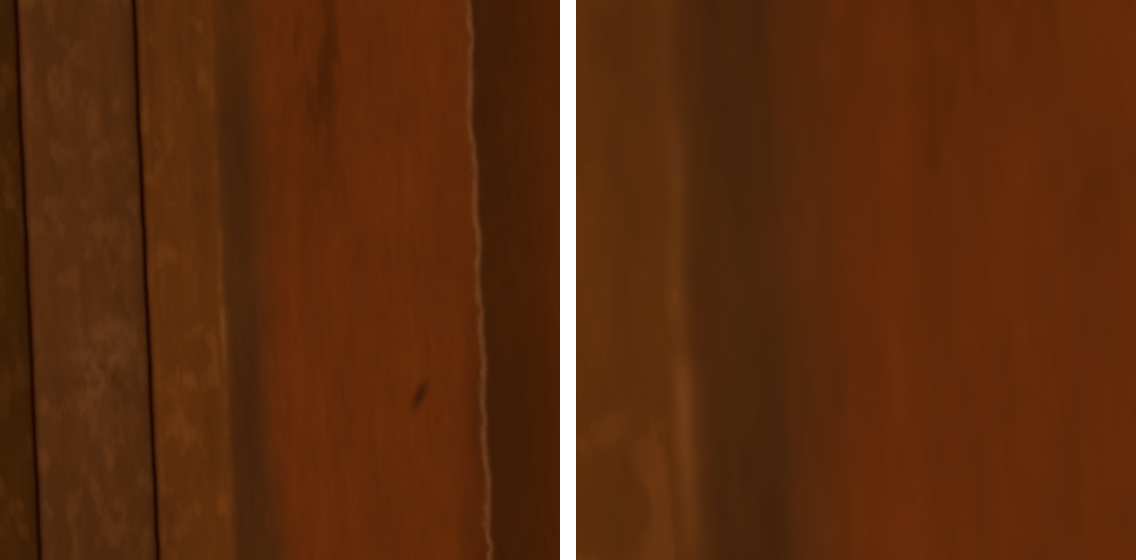
Left, the full canvas; right, a detail of the centre.
A three.js fragment shader for this texture:

```glsl
// Old stained wooden boards, leaning slightly, with dark seams and a pale chipped ridge.
varying vec2 vUv;

#define LEAN 0.045
#define FIRST_SEAM 0.027
#define SEAM_STEP 0.211
#define SEAM_WIDTH 0.0042
#define BEVEL 0.372
#define RIDGE 0.833
#define RIDGE_WIDTH 0.0055
#define GRAIN 0.11
#define BLOTCH 0.16

float hash(vec2 p) {
  return fract(sin(dot(p, vec2(127.1, 311.7))) * 43758.5453);
}

float noise(vec2 p) {
  vec2 i = floor(p);
  vec2 f = fract(p);
  f = f * f * (3.0 - 2.0 * f);
  return mix(mix(hash(i), hash(i + vec2(1.0, 0.0)), f.x),
             mix(hash(i + vec2(0.0, 1.0)), hash(i + vec2(1.0, 1.0)), f.x), f.y);
}

float fbm(vec2 p) {
  float sum = 0.0;
  float amp = 0.5;
  for (int i = 0; i < 4; i++) {
    sum += amp * noise(p);
    p = p * 2.03 + 17.3;
    amp *= 0.5;
  }
  return sum / 0.9375;
}

// Soft line profile around zero
float band(float d, float w) {
  return exp(-d * d / (w * w));
}

// Soft elliptical spot
float spot(vec2 p, vec2 center, vec2 size) {
  vec2 q = (p - center) / size;
  return exp(-dot(q, q));
}

// Smooth step from one board to the next
float pastEdge(float x, float edge, float soft) {
  return smoothstep(edge - soft, edge + soft, x);
}

void main() {
  vec2 p = vUv;
  float x = p.x - LEAN * (1.0 - p.y);
  float wobble = fbm(vec2(3.0, p.y * 14.0)) - 0.5;

  vec3 shadeBrown = vec3(0.245, 0.125, 0.025);
  vec3 dustyBrown = vec3(0.315, 0.165, 0.060);
  vec3 warmBrown = vec3(0.355, 0.175, 0.045);
  vec3 smokeBrown = vec3(0.270, 0.140, 0.050);
  vec3 redBrown = vec3(0.378, 0.160, 0.035);
  vec3 darkBrown = vec3(0.245, 0.112, 0.025);
  vec3 seamColor = vec3(0.130, 0.025, 0.000);
  vec3 paleWood = vec3(0.430, 0.250, 0.130);

  // Boards from left to right
  float bevelX = x - BEVEL - 0.012 * wobble;
  vec3 color = mix(shadeBrown, dustyBrown, pastEdge(x, FIRST_SEAM, 0.003));
  color = mix(color, warmBrown, pastEdge(x, FIRST_SEAM + SEAM_STEP, 0.003));
  vec3 hollow = mix(smokeBrown, warmBrown * 0.9, 0.7 * smoothstep(0.65, 1.0, p.y));
  color = mix(color, hollow, smoothstep(-0.01, 0.022, bevelX));
  float stain = fbm(p * vec2(12.0, 3.0));
  color = mix(color, redBrown, smoothstep(0.045, 0.125, bevelX + 0.04 * (stain - 0.5)));

  // Shade beside the ridge, then the far board warming to the right
  float ridgeX = x - RIDGE - 0.018 * wobble;
  color *= 1.0 - 0.16 * smoothstep(-0.07, 0.0, ridgeX) * smoothstep(0.9, 0.2, p.y);
  vec3 farBoard = mix(darkBrown, vec3(0.290, 0.122, 0.025), smoothstep(0.04, 0.14, ridgeX));
  color = mix(color, farBoard, smoothstep(-0.004, 0.008, ridgeX));

  // Broad blotches, long streaks and fine fibre
  float blotch = fbm(p * vec2(7.0, 4.0) + 5.0) - 0.5;
  float streak = fbm(vec2(x * 38.0, p.y * 3.5)) - 0.5;
  float fibre = fbm(vec2(x * 110.0, p.y * 28.0)) - 0.5;
  color *= 1.0 + BLOTCH * blotch + 1.4 * GRAIN * streak + GRAIN * fibre;

  // Dusty wear on the narrow boards
  float narrow = 1.0 - pastEdge(x, BEVEL, 0.01);
  float dust = smoothstep(0.5, 0.8, fbm(vec2(x * 45.0, p.y * 22.0) + 9.0));
  color += narrow * dust * vec3(0.045, 0.030, 0.018);

  // Dark drips near the top of the wide board
  float drips = smoothstep(0.5, 0.75, fbm(vec2(x * 24.0, p.y * 5.0) + 31.0));
  color *= 1.0 - 0.22 * drips * spot(p, vec2(0.56, 0.88), vec2(0.12, 0.18));

  // Scuffed knot on the narrow board and a nick in the wide one
  float scuff = fbm(p * vec2(34.0, 28.0));
  color += 0.16 * (scuff - 0.42) * spot(p, vec2(0.185, 0.35), vec2(0.065, 0.075));
  vec2 nick = vec2(p.x - 0.35 * (p.y - 0.295), p.y);
  color *= 1.0 - 0.38 * spot(nick, vec2(0.75, 0.295), vec2(0.010, 0.024));

  // Two narrow seams, each with a worn lip on its right
  for (int i = 0; i < 2; i++) {
    float d = x - FIRST_SEAM - SEAM_STEP * float(i) - 0.004 * wobble;
    float lip = band(d - 0.013, 0.006) * (0.3 + fbm(vec2(float(i) * 9.0, p.y * 30.0)));
    color += lip * vec3(0.045, 0.026, 0.014);
    color *= 1.0 - 0.14 * band(d, 0.016);
    color = mix(color, seamColor, 0.95 * band(d, SEAM_WIDTH));
  }

  // Faint glint along the bevel, brightest near the middle
  float glint = 0.2 + 0.8 * spot(p, vec2(0.385, 0.47), vec2(0.2, 0.12));
  color += 0.11 * glint * band(bevelX, 0.006) * noise(vec2(2.0, p.y * 28.0)) * vec3(1.0, 0.75, 0.5);

  // Pale ridge with chipped edges
  float chip = fbm(vec2(x * 60.0, p.y * 45.0));
  float ridge = band(ridgeX + 0.008 * (chip - 0.5), RIDGE_WIDTH * (0.8 + 0.6 * chip));
  color = mix(color, paleWood, ridge * (0.45 + 0.6 * chip));

  gl_FragColor = vec4(clamp(color, 0.0, 1.0), 1.0);
}
```
